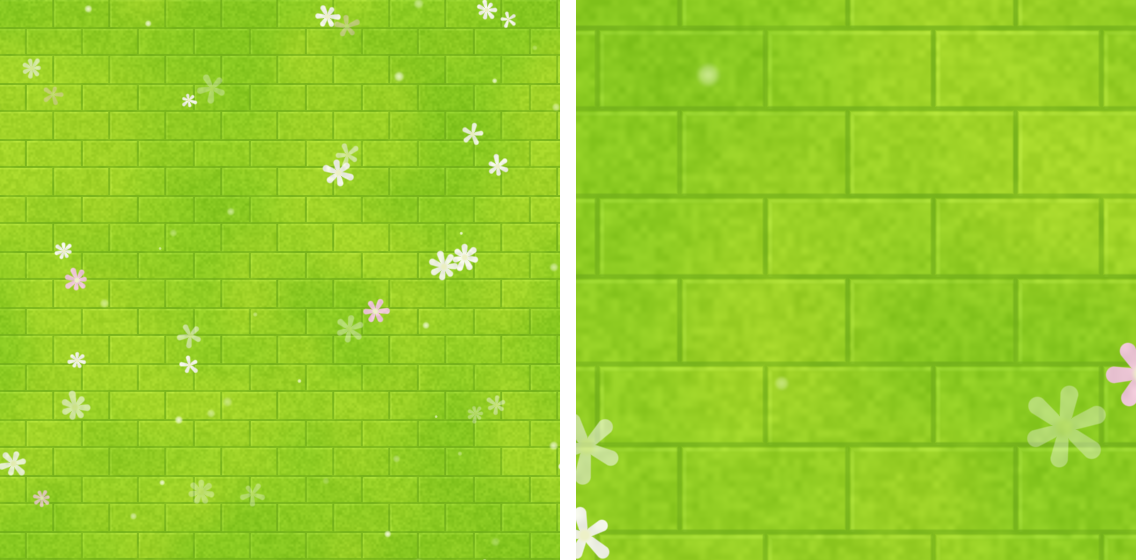
Left: the whole. Right: its middle third, enlarged.
Give the GLSL for this pattern, as a Shadertoy shader.

```glsl
float hash(vec2 p) {
    vec3 q = fract(p.xyx * vec3(0.1031, 0.1030, 0.0973));
    q += dot(q, q.yzx + 33.33);
    return fract((q.x + q.y) * q.z);
}

// Value noise that wraps after the given number of cells
float noise(vec2 p, float cells) {
    p *= cells;
    vec2 i = floor(p), f = fract(p);
    f = f * f * (3.0 - 2.0 * f);
    vec2 a = mod(i, cells), b = mod(i + 1.0, cells);
    return mix(mix(hash(a), hash(vec2(b.x, a.y)), f.x),
               mix(hash(vec2(a.x, b.y)), hash(b), f.x), f.y);
}

// Shortest offset on the wrapping canvas
vec2 wrapOffset(vec2 p, vec2 center) {
    return fract(p - center + 0.5) - 0.5;
}

// Rounded petals of uneven length around a center
float flowerDistance(vec2 d, float radius, float petals, float seed) {
    float sector = 6.28318 / petals;
    float angle = atan(d.y, d.x) + seed * 6.28318;
    float id = mod(floor(angle / sector), petals);
    float a = mod(angle, sector) - 0.5 * sector;
    vec2 q = length(d) * vec2(cos(a), sin(a));
    float reach = radius * (0.62 + 0.26 * hash(vec2(id + 3.0, seed * 91.0)));
    float along = clamp(q.x, 0.0, reach);
    return length(q - vec2(along, 0.0)) - 0.12 * radius - 0.12 * along;
}

vec3 brickWall(vec2 p, float px) {
    // Mottled green with fine grain
    float mottle = 0.6 * noise(p, 5.0) + 0.4 * noise(p + 0.37, 11.0);
    vec3 color = mix(vec3(0.53, 0.785, 0.125), vec3(0.635, 0.83, 0.155),
                     smoothstep(0.15, 0.75, mottle));
    float grain = 0.6 * noise(p, 230.0) + 0.4 * noise(p, 120.0) - 0.5;
    color += grain * vec3(0.11, 0.09, 0.07);

    // Ten pairs of rows, ten bricks across, alternate rows shifted
    float pairY = fract(p.y * 10.0 + 0.02);
    float lower = step(0.52, pairY);
    float top = pairY - 0.52 * lower;
    float bottom = mix(0.52, 0.48, lower) - top;
    float column = p.x * 10.0 + mix(0.05, 0.54, lower);
    float left = fract(column);
    vec2 brick = vec2(mod(floor(column), 10.0), floor(p.y * 10.0 + 0.02) * 2.0 + lower);
    color += (hash(brick + 5.0) - 0.5) * vec3(0.025, 0.02, 0.01);

    // Soft dark joints, with a light bevel below and to the right
    float soft = 10.0 * px;
    float joint = min(min(top, bottom), min(left, 1.0 - left));
    float bevel = min(top, left);
    float wear = 0.6 + 0.4 * noise(p, 60.0);
    float light = smoothstep(0.012, 0.028, bevel) * (1.0 - smoothstep(0.03, 0.045 + soft, bevel));
    color += light * wear * vec3(0.06, 0.05, 0.06);
    float dark = 1.0 - smoothstep(0.006, 0.02 + 0.5 * soft, joint);
    return mix(color, vec3(0.43, 0.67, 0.10), dark * wear * 0.8);
}

void mainImage(out vec4 fragColor, in vec2 fragCoord) {
    float px = 1.0 / iResolution.y;
    vec2 p = fragCoord * px;
    p.y = 1.0 - p.y;
    vec3 color = brickWall(p, px);

    // Faint glowing specks
    for (int i = 0; i < 28; i++) {
        float k = float(i);
        vec2 center = vec2(hash(vec2(k, 17.0)), hash(vec2(k, 41.0)));
        float size = mix(0.003, 0.010, hash(vec2(k, 7.0)));
        float r = length(wrapOffset(p, center)) / size;
        float glow = 0.55 * exp(-2.5 * r * r) + 0.45 * (1.0 - smoothstep(0.5, 1.1, r));
        color = mix(color, vec3(0.95, 0.98, 0.85), glow * mix(0.25, 0.95, hash(vec2(k, 29.0))));
    }

    // Flowers in loose pairs, from faded to opaque, some pink
    for (int i = 0; i < 28; i++) {
        float k = float(i), cluster = floor(k * 0.5);
        float seed = hash(vec2(k, 63.0));
        vec2 center = fract(vec2(0.7549, 0.5698) * (cluster + 1.0) + 0.32);
        float turn = 6.28318 * hash(vec2(cluster, 77.0));
        float spread = mix(0.035, 0.10, hash(vec2(cluster, 83.0)));
        center += mod(k, 2.0) * spread * vec2(cos(turn), sin(turn));
        float radius = mix(0.014, 0.029, hash(vec2(k, 53.0)));
        float petals = 5.0 + floor(3.0 * hash(vec2(k, 97.0)));
        vec2 d = wrapOffset(p, center);
        float shape = flowerDistance(d, radius, petals, seed);
        float cover = 1.0 - smoothstep(-px, px, shape);
        float opacity = mix(0.35, 1.0, smoothstep(0.05, 0.55, hash(vec2(k, 59.0))));
        float pink = step(0.76, hash(vec2(k, 71.0)));
        vec3 petal = mix(vec3(0.98, 0.99, 0.94), vec3(0.97, 0.82, 0.88), pink);
        petal -= 0.09 * noise(p, 150.0);
        petal = mix(vec3(0.93, 0.94, 0.78), petal, smoothstep(0.1, 0.3, length(d) / radius));
        color = mix(color, petal, cover * opacity);
    }
    fragColor = vec4(clamp(color, 0.0, 1.0), 1.0);
}
```
